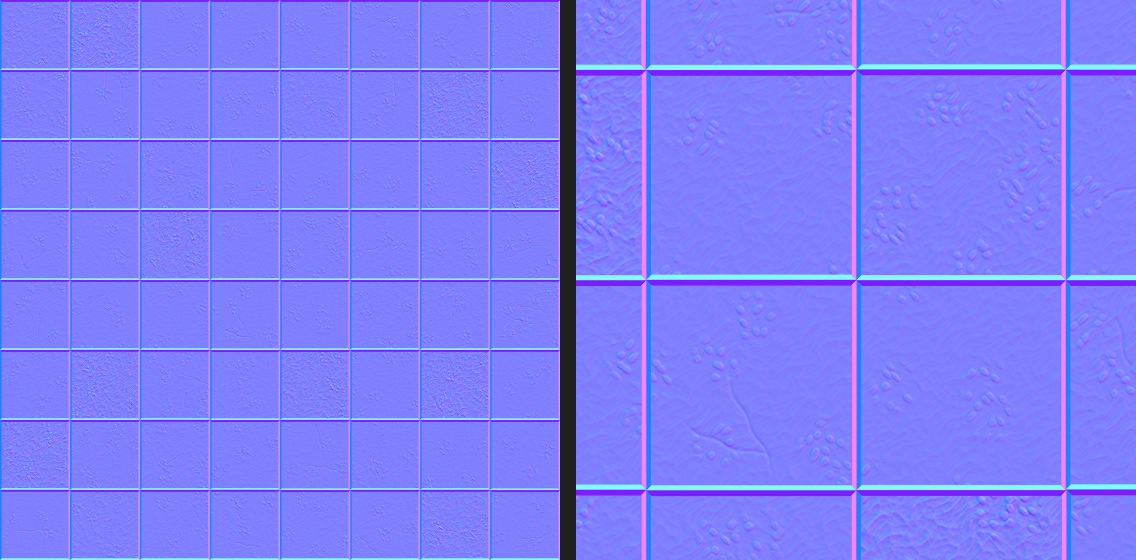
Left, the full canvas; right, a detail of the centre.
Write a WebGL 1 fragment shader that draws this texture map.

```glsl
precision highp float;
// Tangent-space normal map of an 8 by 8 grid of bevelled, lightly worn plaster tiles.

uniform vec2 u_resolution;

const float TILES = 8.0;
const vec3 FLAT = vec3(0.50, 0.50, 1.00);
const vec3 FACE_LEFT = vec3(0.13, 0.50, 1.00);
const vec3 FACE_RIGHT = vec3(0.99, 0.50, 0.98);
const vec3 FACE_DOWN = vec3(0.49, 0.99, 0.98);
const vec3 FACE_UP = vec3(0.49, 0.11, 0.99);

float hash(vec2 p) {
  return fract(sin(dot(p, vec2(127.1, 311.7))) * 4375.85);
}

vec2 hash2(vec2 p) {
  return vec2(hash(p), hash(p + 19.7));
}

vec2 rotate(vec2 p, float angle) {
  float c = cos(angle), s = sin(angle);
  return vec2(c * p.x - s * p.y, s * p.x + c * p.y);
}

// Squared distance to the nearest scattered feature point
float cellular(vec2 p) {
  vec2 cell = floor(p), f = fract(p);
  float nearest = 2.0;
  for (int y = -1; y <= 1; y++) {
    for (int x = -1; x <= 1; x++) {
      vec2 o = vec2(float(x), float(y));
      vec2 r = o + hash2(cell + o) - f;
      nearest = min(nearest, dot(r, r));
    }
  }
  return nearest;
}

// Layered sines that bend straight features
vec2 warp(vec2 p, float amount) {
  vec2 s = sin(p.yx * 13.0 + 1.7) + 0.6 * sin(p.yx * 29.0 + p * 11.0);
  return p + amount * s;
}

// One thin wandering crease inside a tile
float scratch(vec2 q, vec2 seed) {
  vec2 p = rotate(q - 0.2 - 0.6 * hash2(seed), 3.14159 * hash(seed + 5.3));
  p.y += 0.03 * sin(p.x * 7.0 + 6.0 * hash(seed)) + 0.008 * sin(p.x * 31.0);
  float d = p.y / 0.009;
  float span = 0.12 + 0.3 * hash(seed + 8.1);
  float present = step(0.62, hash(seed + 2.9));
  return present * exp(-d * d) * smoothstep(span, span * 0.5, abs(p.x));
}

// Relief of one tile: grain, clustered chips and scratches
float relief(vec2 q, vec2 tile, float roughness) {
  vec2 p = warp(q + tile * 3.17, 0.018);
  vec2 along = rotate(p, -0.6);
  float grain = cellular(along * vec2(13.0, 24.0));
  grain += 0.45 * cellular(along * vec2(30.0, 42.0) + 7.0);
  float cluster = smoothstep(0.12, 0.02, cellular(q * 2.3 + tile * 5.3));
  float chips = smoothstep(0.13, 0.01, cellular(p * 15.0 + 3.0));
  float h = mix(0.0007, 0.0027, roughness) * grain;
  h += mix(0.0012, 0.0018, roughness) * chips * cluster;
  for (int i = 0; i < 3; i++) {
    h -= 0.0009 * scratch(q, tile + float(i) * 11.3);
  }
  return h;
}

// Antialiased coverage of the band from 0 to width
float band(float d, float width, float px) {
  return clamp(d / px + 0.5, 0.0, 1.0) - clamp((d - width) / px + 0.5, 0.0, 1.0);
}

vec3 surface(vec2 q, vec2 tile) {
  float wear = hash(tile + 31.4);
  float roughness = 0.25 * wear + 0.75 * smoothstep(0.78, 0.96, wear);
  vec2 e = vec2(0.008, 0.0);
  float h = relief(q, tile, roughness);
  vec2 slope = vec2(relief(q + e.xy, tile, roughness) - h,
                    relief(q + e.yx, tile, roughness) - h) / e.x;
  slope = clamp(slope, -0.2, 0.2);
  return FLAT - vec3(slope, 0.4 * dot(slope, slope));
}

// Bevel faces either side of each grid line, mitred at the crossings
vec3 bevel(vec3 color, vec2 grid, float px) {
  vec2 line = floor(grid + 0.5), tile = floor(grid);
  vec2 shift = vec2(hash(vec2(line.x, tile.y)), hash(vec2(tile.x, line.y) + 43.0));
  vec2 inner = step(0.5, line) * step(line, vec2(TILES - 0.5));
  vec2 d = grid - line + (shift - 0.5) * 0.005 * inner;
  float miter = clamp((abs(d.y) - abs(d.x)) / px + 0.5, 0.0, 1.0);
  color = mix(color, FACE_LEFT, band(d.x, 0.022, px) * miter);
  color = mix(color, FACE_RIGHT, band(-d.x, 0.021, px) * miter);
  color = mix(color, FACE_DOWN, band(d.y, 0.025, px) * (1.0 - miter));
  return mix(color, FACE_UP, band(-d.y, 0.027, px) * (1.0 - miter));
}

void main() {
  vec2 grid = gl_FragCoord.xy / u_resolution * TILES;
  float px = TILES / min(u_resolution.x, u_resolution.y);
  vec3 color = surface(fract(grid), floor(grid));
  gl_FragColor = vec4(bevel(color, grid, px), 1.0);
}
```
